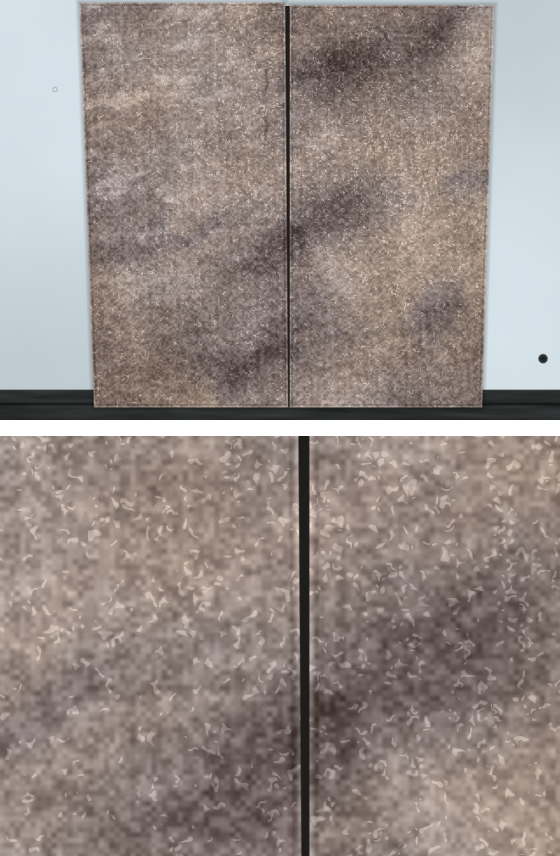
Top: the whole. Bottom: its middle third, enlarged.
Give the GLSL for this texture, as a Shadertoy shader.

```glsl
// Two weathered stone slabs leaning side by side on a pale wall above a dark floor.
#define DARK_STONE  vec3(0.36, 0.31, 0.29)
#define LIGHT_STONE vec3(0.68, 0.635, 0.61)
#define WALL_LIGHT  vec3(0.83, 0.88, 0.905)
#define WALL_SHADE  vec3(0.75, 0.80, 0.82)
#define FLOOR_COLOR vec3(0.17, 0.18, 0.18)
#define BASE_TONE   0.60
#define CLOUD_GAIN  1.0
#define GRAIN_GAIN  0.55
#define STAIN_GAIN  0.42
#define SPECK_GAIN  0.50
#define SPECK_SCALE 115.0
#define FLOOR_TOP   0.072

float hash(vec2 p) {
    return fract(sin(dot(p, vec2(127.1, 311.7))) * 43758.5453);
}

float noise(vec2 p) {
    vec2 i = floor(p), f = fract(p);
    f = f * f * (3.0 - 2.0 * f);
    return mix(mix(hash(i), hash(i + vec2(1, 0)), f.x),
               mix(hash(i + vec2(0, 1)), hash(i + vec2(1, 1)), f.x), f.y);
}

float fbm(vec2 p) {
    float sum = 0.0, amp = 0.5;
    for (int i = 0; i < 5; i++) {
        sum += amp * noise(p);
        p = mat2(1.6, 1.2, -1.2, 1.6) * p + 7.3;
        amp *= 0.5;
    }
    return sum / 0.97;
}

// Soft dark stains: centre in xy, radii in zw, edges broken up by noise
float stains(vec2 p) {
    vec4 spots[9] = vec4[9](
        vec4(0.79, 0.50, 0.20, 0.09), vec4(0.64, 0.41, 0.10, 0.05),
        vec4(0.60, 0.12, 0.16, 0.07), vec4(0.68, 0.21, 0.06, 0.12),
        vec4(1.01, 0.26, 0.06, 0.12), vec4(0.80, 0.80, 0.15, 0.15),
        vec4(1.06, 0.93, 0.14, 0.06), vec4(0.40, 0.46, 0.15, 0.04),
        vec4(1.13, 0.56, 0.06, 0.06));
    vec2 warp = vec2(fbm(p * 9.0), fbm(p * 9.0 + 31.0)) - 0.5;
    float sum = 0.0;
    for (int i = 0; i < 9; i++) {
        vec2 d = p + warp * 0.16 - spots[i].xy;
        d.y -= 0.25 * d.x;
        d /= spots[i].zw;
        sum += exp(-1.3 * dot(d, d));
    }
    return min(sum, 1.1) * (0.5 + fbm(p * 22.0));
}

// Pale chips of random size, one per jittered cell
float specks(vec2 p, float density) {
    vec2 q = p * SPECK_SCALE + 1.2 * vec2(noise(p * 190.0), noise(p * 190.0 + 9.0));
    vec2 cell = floor(q);
    vec2 centre = 0.3 + 0.4 * vec2(hash(cell), hash(cell + 17.0));
    float size = mix(0.16, 0.42, hash(cell + 5.0));
    float chip = 1.0 - smoothstep(size * 0.5, size + 0.12, length(q - cell - centre));
    return chip * step(1.0 - density, hash(cell + 41.0));
}

vec3 stone(vec2 p) {
    float stain = stains(p);
    float cloud = fbm(p * 6.0 + 3.0) - 0.5;
    float grain = (noise(p * 240.0) - 0.5) + 0.75 * (noise(p * 120.0 + 50.0) - 0.5);
    float chipZone = exp(-9.0 * dot(p - vec2(0.82, 0.68), p - vec2(0.82, 0.68)));

    // Pale slanting scuffs, strongest on the upper left
    vec2 slant = vec2(p.x * 14.0 + p.y * 8.0, p.y * 34.0 - p.x * 12.0);
    float upperLeft = smoothstep(1.0, 0.3, p.x) * smoothstep(0.25, 0.7, p.y);
    float scuff = smoothstep(0.52, 0.75, fbm(slant)) * (0.25 + 0.75 * upperLeft);

    float tone = BASE_TONE + CLOUD_GAIN * cloud + GRAIN_GAIN * grain
               - STAIN_GAIN * stain + 0.38 * scuff
               + SPECK_GAIN * specks(p, 0.13 + 0.35 * chipZone);

    // Thin brown drip near the top of the left slab
    float drip = abs(p.x - 0.63 - 0.06 * (p.y - 0.74) - 0.02 * (noise(p.yy * 30.0) - 0.5));
    tone -= 0.28 * smoothstep(0.006, 0.001, drip)
          * smoothstep(0.64, 0.68, p.y) * smoothstep(0.88, 0.80, p.y);

    float warmth = clamp(0.7 + 2.0 * (fbm(p * 4.0 + 60.0) - 0.5) - stain - 0.4 * upperLeft, 0.0, 1.0);
    vec3 tint = mix(vec3(0.98, 0.985, 1.02), vec3(1.03, 0.985, 0.935), warmth);
    return mix(DARK_STONE, LIGHT_STONE, clamp(tone, -0.35, 1.4)) * tint;
}

vec3 backdrop(vec2 p, float px) {
    float lit = p.x < 0.67 ? smoothstep(0.1, 0.65, p.y) : smoothstep(1.0, 0.35, p.y);
    vec3 wall = mix(WALL_SHADE, WALL_LIGHT, lit) + 0.025 * (fbm(p * 5.0) - 0.5);
    float screw = length(p - vec2(1.293, 0.146));
    wall = mix(wall, FLOOR_COLOR * (0.6 + 60.0 * screw), smoothstep(0.011 + px, 0.011 - px, screw));
    float dent = abs(length(p - vec2(0.131, 0.787)) - 0.005);
    wall -= 0.15 * smoothstep(0.003, 0.0, dent);

    vec3 ground = FLOOR_COLOR * (0.65 + 0.7 * fbm(p * vec2(9.0, 90.0)));
    ground *= 1.0 - 0.5 * smoothstep(0.006, 0.0, abs(p.y - 0.038));
    return mix(ground, wall, smoothstep(-px, px, p.y - FLOOR_TOP));
}

void mainImage(out vec4 fragColor, in vec2 fragCoord) {
    vec2 p = fragCoord / iResolution.y;
    p.x += 0.6667 - 0.5 * iResolution.x / iResolution.y;
    float px = 1.0 / iResolution.y;

    // Signed distances inside each slab, whose outer sides taper downward
    float left = min(p.x - mix(0.225, 0.189, p.y), mix(0.686, 0.679, p.y) - p.x);
    float right = min(p.x - 0.690, mix(1.147, 1.177, p.y) - p.x);
    left = min(left, min(p.y - 0.030, 0.994 - p.y));
    right = min(right, min(p.y - 0.030, 0.988 - p.y));
    float inside = max(left, right);

    vec3 color = backdrop(p, px);
    color *= 1.0 - 0.18 * smoothstep(-0.012, 0.0, inside);
    float gap = step(abs(p.x - 0.686), 0.03) * step(0.03, p.y) * step(p.y, 0.985);
    color = mix(color, vec3(0.12, 0.11, 0.11), gap);

    // Worn rim: a pale edge with a faint dark line just within
    vec3 slab = stone(p);
    slab += 0.10 * smoothstep(0.004, 0.001, inside);
    slab -= 0.07 * smoothstep(0.003, 0.0, abs(inside - 0.006));
    color = mix(color, slab, smoothstep(-px, px, inside));
    fragColor = vec4(clamp(color, 0.0, 1.0), 1.0);
}
```
